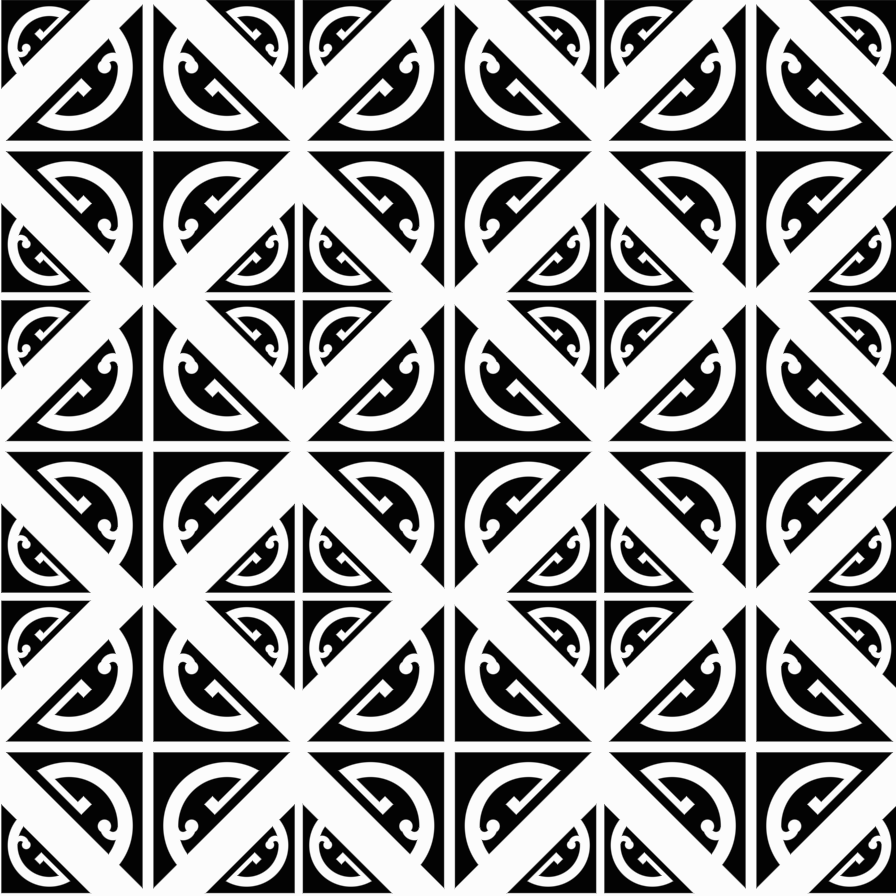
Reproduce this pattern procedurally as a Shadertoy shader.

```glsl
const vec3 INK = vec3(0.01);
const vec3 PAPER = vec3(0.99);
const float DIAG = 0.70711;

float disc(vec2 p, vec2 centre, float radius) {
    return length(p - centre) - radius;
}

float ring(vec2 p, vec2 centre, float radius, float halfWidth) {
    return abs(disc(p, centre, radius)) - halfWidth;
}

float box(vec2 p, vec2 low, vec2 high) {
    vec2 d = abs(p - 0.5 * (low + high)) - 0.5 * (high - low);
    return length(max(d, 0.0)) + min(max(d.x, d.y), 0.0);
}

// Right triangle with unit legs and its square corner at the origin
float triangle(vec2 p) {
    return max(max(-p.x, -p.y), (p.x + p.y - 1.0) * DIAG);
}

// Open ring, stepped bar and curled hook, in units of the triangle leg
float ornament(vec2 p) {
    vec2 centre = vec2(0.54);
    vec2 diagonal = vec2(p.x - p.y, p.x + p.y) * DIAG;

    // One end is trimmed parallel to the long side, the other runs through it
    float trim = min(diagonal.y - 0.643, diagonal.x);
    float arc = max(ring(p, centre, 0.413, 0.055), trim);

    float bar = box(diagonal, vec2(-0.007, 0.594), vec2(0.60, 0.643));
    bar = max(bar, disc(p, centre, 0.44));
    float foot = box(diagonal, vec2(-0.007, 0.535), vec2(0.078, 0.643));

    vec2 curl = vec2(0.217, 0.554);
    float hook = max(ring(p, curl, 0.063, 0.031), curl.y - p.y);
    float bulb = disc(p, curl + vec2(0.063, -0.010), 0.049);

    return min(min(arc, min(bar, foot)), min(hook, bulb));
}

// Triangle of a given leg, set in from the corner, with the ornament cut out
float carvedTriangle(vec2 p, float inset, float leg) {
    vec2 local = (p - inset) / leg;
    return max(triangle(local), -ornament(local)) * leg;
}

void mainImage(out vec4 fragColor, in vec2 fragCoord) {
    vec2 uv = fragCoord / iResolution.xy;
    vec2 period = vec2(0.3365, 0.3353);
    vec2 cell = fract((uv - 0.5017) / period + 0.5) - 0.5;

    // Four mirrored quarters: large triangles inside, small ones at the corners
    vec2 quarter = abs(cell);
    float large = carvedTriangle(quarter, 0.018, 0.452);
    float small = carvedTriangle(0.5 - quarter, 0.0135, 0.295);
    float shape = min(large, small);

    float edge = 0.9 / (min(iResolution.x, iResolution.y) * period.x);
    float paper = smoothstep(-edge, edge, shape);
    fragColor = vec4(mix(INK, PAPER, paper), 1.0);
}
```
